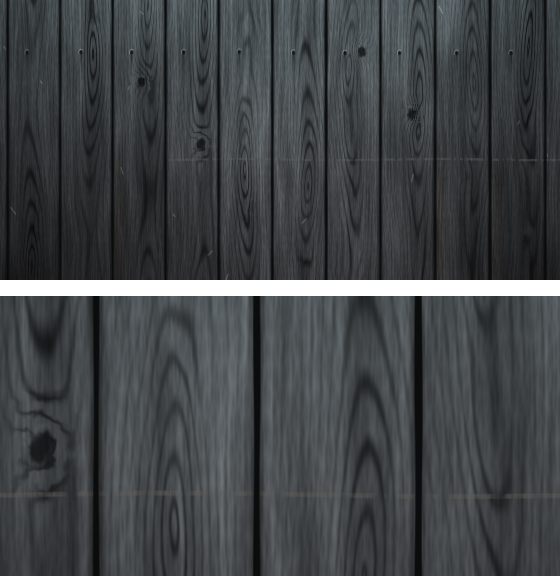
Top, the full canvas; bottom, a detail of the centre.
Reproduce this texture procedurally as a Shadertoy shader.

```glsl
// Wall of dark, weathered upright planks with grain, knots, nails and a worn line.

float hash(float n) { return fract(sin(n * 127.1 + 3.7) * 4375.85); }

vec2 hash2(vec2 c) {
    return fract(sin(vec2(dot(c, vec2(127.1, 311.7)), dot(c, vec2(269.5, 183.3)))) * 4375.85);
}

// Cellular noise: distance to the nearest scattered point
float cells(vec2 p) {
    vec2 base = floor(p);
    float nearest = 2.0;
    for (int j = -1; j <= 1; j++)
        for (int i = -1; i <= 1; i++) {
            vec2 cell = base + vec2(i, j);
            nearest = min(nearest, length(cell + hash2(cell) - p));
        }
    return nearest;
}

// Layered sines, each layer bent by the one before
float waves(vec2 p) {
    float sum = 0.0, amp = 0.5;
    for (int i = 0; i < 4; i++) {
        sum += amp * sin(p.x + 1.3 * sin(p.y + sum));
        p = mat2(1.5, 0.8, -0.8, 1.5) * p + 2.1;
        amp *= 0.55;
    }
    return sum;
}

float segment(vec2 p, vec2 halfSpan) {
    return length(p - halfSpan * clamp(dot(p, halfSpan) / dot(halfSpan, halfSpan), -1.0, 1.0));
}

void mainImage(out vec4 fragColor, in vec2 fragCoord) {
    vec2 uv = fragCoord / iResolution.xy;
    vec2 p = uv * vec2(2.0, 1.0);
    float px = 1.0 / iResolution.y;

    // Plank index and position across it, in canvas heights; middle planks are a little wider
    float across = uv.x * 10.449 - 0.08 - 0.34 * pow(uv.x - 0.45, 2.0);
    float id = floor(across);
    float plankWidth = 2.0 / 10.449;
    vec2 q = vec2((across - id) * plankWidth, p.y);
    float seed = hash(id);

    // One knot per plank, strong on some planks and faint on the rest
    vec2 knotAt = vec2((0.6 + 0.07 * sin(id * 2.3)) * plankWidth, fract(id * 0.777 + 0.156));
    float knotPower = 0.5 + 0.5 * cos((id - 2.5) * 1.571);
    vec2 toKnot = q - knotAt;
    float knotDist = length(toKnot * vec2(1.0, 0.75)) + 0.005 * waves(toKnot * 130.0 + id);

    // Growth rings of a tilted log make long nested arches along the heart
    float warp = waves(vec2(q.x * 25.0, q.y * 5.0) + id * 7.3);
    float heart = plankWidth * (0.42 + 0.3 * hash(id + 20.0)) + 0.007 * sin(q.y * 8.0 + id * 2.0);
    float depth = 0.06 * sin(q.y * 2.3 + seed * 6.28) + 0.009 * warp;
    float radius = length(vec2(q.x - heart, depth));
    float bend = 0.03 * knotPower * exp(-knotDist * knotDist * 900.0);
    float ring = 0.5 + 0.5 * sin((radius + bend + 0.002 * warp) * 600.0 + 1.2 * warp);
    float band = exp(-pow((q.x - heart) / 0.032, 2.0));
    float ringDepth = 0.12 + 0.42 * band * (0.7 + 0.5 * waves(vec2(id * 3.0, q.y * 6.0)));

    // Fine fibres and broad weather streaks
    float fibre = cells(vec2(p.x * 150.0 + warp, p.y * 7.0 + id * 5.0));
    float hair = cells(vec2(p.x * 230.0, p.y * 34.0));
    float streak = cells(vec2(p.x * 34.0 + 0.5 * warp, p.y * 1.7 + id * 3.0));

    // Light falls from the upper middle, with cloudy weathering
    float light = 0.088 + 0.155 * uv.y + 0.14 * exp(-7.0 * pow(uv.x - 0.58, 2.0));
    light *= 0.87 + 0.26 * seed;
    light *= 0.81 + 0.24 * fibre + 0.2 * hair;
    light *= 0.8 + 0.42 * streak + 0.13 * waves(p * vec2(6.0, 4.0));
    light *= 1.08 - 0.14 * band - ringDepth * ring * ring * ring;
    vec3 color = light * mix(vec3(0.97, 0.98, 1.02), vec3(0.91, 1.01, 1.05), uv.y);

    // Faint brown stain along a few plank sides
    float stain = step(0.65, hash(id + 9.0)) * exp(-pow((q.x - 0.022) / 0.01, 2.0));
    color *= mix(vec3(1.0), vec3(1.06, 0.97, 0.9), stain * smoothstep(0.6, 0.3, q.y));

    // Knot: dark core with a grey, ringed rim
    float core = smoothstep(0.023, 0.007, knotDist) * knotPower;
    color *= 1.0 - 0.75 * core;
    float rim = smoothstep(0.006, 0.0, abs(knotDist - 0.016)) * smoothstep(-0.01, 0.02, toKnot.y - toKnot.x);
    color += vec3(0.13, 0.145, 0.15) * rim * knotPower * (0.4 + fibre);

    // Nail with a pale crescent and a dark run below
    vec2 nail = q - vec2((0.37 + 0.03 * sin(id * 1.7)) * plankWidth, 0.812 + 0.006 * (seed - 0.5));
    float run = exp(-pow(nail.x / 0.004, 2.0)) * smoothstep(-0.09, 0.0, nail.y) * step(nail.y, 0.0);
    color *= 1.0 - 0.35 * run;
    float head = length(nail * vec2(1.0, 0.75));
    color += 0.16 * smoothstep(0.003, 0.0, abs(head - 0.008)) * smoothstep(-0.004, 0.006, nail.y - nail.x);
    color = mix(color, vec3(0.05, 0.055, 0.06), 0.85 * smoothstep(0.005 + px, 0.005 - px, head));

    // Worn horizontal line, broken up along its length
    float lineY = abs(p.y - 0.43 - 0.002 * sin(p.x * 9.0));
    float worn = smoothstep(0.003 + px, 0.0015, lineY) * smoothstep(0.29, 0.32, uv.x);
    worn *= smoothstep(0.1, 0.5, cells(p * vec2(38.0, 20.0))) * (0.5 + 0.7 * hair);
    color = mix(color, vec3(0.37, 0.36, 0.34), 0.6 * worn);

    // Scattered pale scratches
    for (float i = 0.0; i < 14.0; i++) {
        vec2 centre = vec2(2.0 * hash(i + 40.0), hash(i + 60.0));
        float angle = 1.57 + 1.6 * (hash(i + 80.0) - 0.5);
        float d = segment(p - centre, (0.004 + 0.012 * hash(i + 90.0)) * vec2(cos(angle), sin(angle)));
        color += 0.13 * smoothstep(0.001 + px, 0.0, d);
    }

    // Grooves: soft shade, thin lit edge, narrow dark slot
    float edge = min(q.x, plankWidth - q.x) + 0.0006 * sin(p.y * 21.0 + id);
    color *= mix(0.6, 1.0, smoothstep(0.001, 0.014, edge));
    color += 0.04 * smoothstep(0.003, 0.0, abs(q.x - 0.009)) * (0.3 + streak);
    float slot = 0.0028 + 0.002 * hash(floor(across + 0.5) + 5.0);
    color = mix(color, vec3(0.035, 0.04, 0.042), 0.95 * smoothstep(slot + 1.3 * px * 0.8, slot - px, edge));

    fragColor = vec4(clamp(color, 0.0, 1.0), 1.0);
}
```
